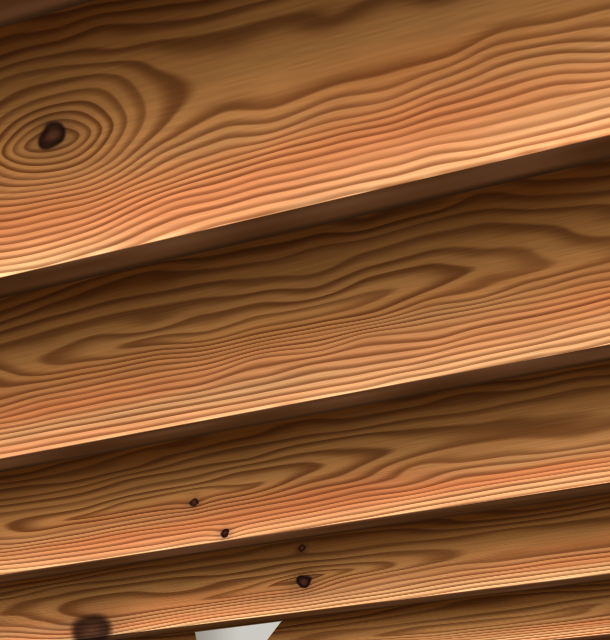
Reproduce this texture procedurally as a Shadertoy shader.

```glsl
// Stacked pine beams seen from below, receding and narrowing toward the bottom.
// Beam edges follow a geometric series; each face gets warped growth rings,
// a bright lower arris, shade toward the top, and scattered knots.

const int KNOTS = 6;
// Knots in canvas units: x, y, radius, darkness
const vec4 KNOT[KNOTS] = vec4[KNOTS](
    vec4(.085, .788, .021, .85), vec4(.318, .215, .006, .8),
    vec4(.369, .167, .006, .9),  vec4(.495, .144, .005, .8),
    vec4(.498, .092, .011, .95), vec4(.150, .014, .034, .75));
// Ring centre on each beam: x, height across the face, half length
const vec3 HEART[6] = vec3[6](
    vec3(.5, .5, .4), vec3(.085, .52, .13), vec3(.42, .52, .5),
    vec3(.27, .45, .33), vec3(.47, .42, .2), vec3(.8, .5, .3));

float hash(vec2 p) {
    return fract(sin(dot(p, vec2(127.1, 311.7))) * 43758.55);
}

float noise(vec2 p) {
    vec2 i = floor(p), f = fract(p);
    f = f * f * (3. - 2. * f);
    return mix(mix(hash(i), hash(i + vec2(1, 0)), f.x),
               mix(hash(i + vec2(0, 1)), hash(i + vec2(1, 1)), f.x), f.y);
}

// Height of the lower edge of beam n, and its distance to the next edge
float edgeHeight(float n, float x) {
    return mix(.566 - .283 * (1. - pow(.64, n)) / .36,
               .789 - .327 * (1. - pow(.66, n)) / .34, x);
}
float edgeGap(float n, float x) {
    return mix(.283 * pow(.64, n), .327 * pow(.66, n), x);
}

// Offset from a knot, sheared along the slope of the beams
vec2 knotOffset(vec2 uv, vec4 knot, float aspect) {
    vec2 d = (uv - knot.xy) * vec2(aspect, 1.);
    return vec2(d.x * .85, d.y - .22 * d.x);
}

// Ring pull of all knots at a canvas point
float knotPull(vec2 uv, float aspect) {
    float pull = 0.;
    for (int i = 0; i < KNOTS; i++) {
        vec2 d = knotOffset(uv, KNOT[i], aspect) * vec2(.7, 1.) / (KNOT[i].z * 2.3);
        pull += KNOT[i].z * 5. * exp(-dot(d, d));
    }
    return pull;
}

// Latewood darkness, 0 to 1; q.x runs along the beam, q.y across it
float growthRings(vec2 q, vec3 heart, float count, float pull, float seed) {
    float calm = smoothstep(-.05, .55, q.y);
    q.y += calm * (.24 * (noise(vec2(q.x * 3.5, q.y * 3.) + seed) - .5)
                 + .07 * (noise(vec2(q.x * 11., q.y * 9.) + seed) - .5));
    q.y += .012 * (noise(vec2(q.x * 14., q.y * 12.) - seed) - .5);
    vec2 d = q - heart.xy;
    float along = .24 * (1. - exp(-d.x * d.x / (heart.z * heart.z)));
    float radius = length(vec2(along, d.y)) - pull;
    float rings = radius * count * mix(1.25, .65, smoothstep(-.35, .3, d.y));
    float s = fract(rings);
    float line = smoothstep(.2, .78, s) * (1. - smoothstep(.8, 1., s));
    float strength = .55 + .45 * noise(vec2(floor(rings) * 3.7, q.x * 3.) + seed);
    return mix(line * strength, .3, smoothstep(.3, .8, fwidth(rings)));
}

// Lit tone of a face from its lower edge (t = 0) to its shaded top (t = 1)
vec3 faceTone(float t) {
    vec3 c = mix(vec3(.95, .75, .53), vec3(.80, .56, .36), smoothstep(0., .22, t));
    c = mix(c, vec3(.59, .41, .23), smoothstep(.15, .5, t));
    c = mix(c, vec3(.43, .28, .14), smoothstep(.42, .74, t));
    return mix(c, vec3(.25, .13, .04), smoothstep(.66, 1., t));
}

vec3 beamFace(vec2 q, float n, float pull) {
    float seed = n * 17.3 + 5.;
    float cloud = noise(vec2(q.x * 4., q.y * 5.) + seed) - .5;
    vec3 c = faceTone(clamp(q.y + .12 * cloud * q.y, 0., 1.));
    // Rosy streaks in the lower half
    float rosy = noise(vec2(q.x * 3., q.y * 9.) - seed) * (1. - smoothstep(.3, .65, q.y));
    c *= mix(vec3(1), vec3(1.03, .88, .82), rosy);
    float ring = growthRings(q, HEART[int(n) + 1], 25. - 3. * n, pull, seed);
    c *= mix(vec3(1.06), vec3(.66, .56, .47), ring);
    float fibre = noise(vec2(q.x * 18., q.y * 110.) + seed) - .5;
    c *= 1. + .1 * fibre + .12 * cloud;
    // Worn highlight on the arris
    float glint = (1. - smoothstep(.0, .03, q.y)) * noise(vec2(q.x * 30., seed));
    return c + glint * vec3(.16, .17, .15);
}

vec3 beamUnderside(float x, float t, float n) {
    float streak = noise(vec2(x * 7., t * 3.) + n * 9.);
    vec3 c = mix(vec3(.25, .14, .06), vec3(.40, .26, .17), streak * (.4 + .6 * t));
    return c * mix(.65, 1., smoothstep(0., .3, t));
}

void mainImage(out vec4 fragColor, in vec2 fragCoord) {
    vec2 uv = fragCoord / iResolution.xy;
    float aspect = iResolution.x / iResolution.y, aa = 1. / iResolution.y;
    float pull = knotPull(uv, aspect);

    // Beams, painted from the farthest to the nearest
    vec3 col = vec3(.27, .15, .06);
    for (float n = 4.; n > -1.5; n--) {
        float rise = uv.y - edgeHeight(n, uv.x);
        float thick = .115 * edgeGap(n, uv.x);
        vec2 q = vec2(uv.x, rise / (.885 * edgeGap(n - 1., uv.x)));
        vec3 under = beamUnderside(uv.x, (rise + thick) / thick, n);
        vec3 beam = mix(under, beamFace(q, n, pull), smoothstep(-aa, aa, rise));
        col = mix(col, beam, smoothstep(-aa, aa, rise + thick));
    }

    // Knots with a ragged rim and a brown core
    for (int i = 0; i < KNOTS; i++) {
        float d = length(knotOffset(uv, KNOT[i], aspect)) / KNOT[i].z;
        d += .5 * (noise(uv * .9 / KNOT[i].z + float(i)) - .5);
        vec3 core = mix(vec3(.27, .15, .11), vec3(.09, .04, .03), smoothstep(.1, .8, d));
        col *= 1. - .25 * exp(-d * d * .4);
        col = mix(col, core, KNOT[i].w * (1. - smoothstep(.75, 1.1, d)));
    }

    // Pale lamp fitting peeking in at the lower edge
    float side = abs(uv.x - .38 - .3 * uv.y) - .058 - .5 * uv.y;
    float lamp = max(side, uv.y - .015 - .12 * (uv.x - .34));
    vec3 pale = mix(vec3(.60, .58, .54), vec3(.80, .79, .76), smoothstep(.31, .4, uv.x));
    col = mix(col, pale, 1. - smoothstep(-aa, aa, lamp));

    fragColor = vec4(clamp(col, 0., 1.), 1.);
}
```
